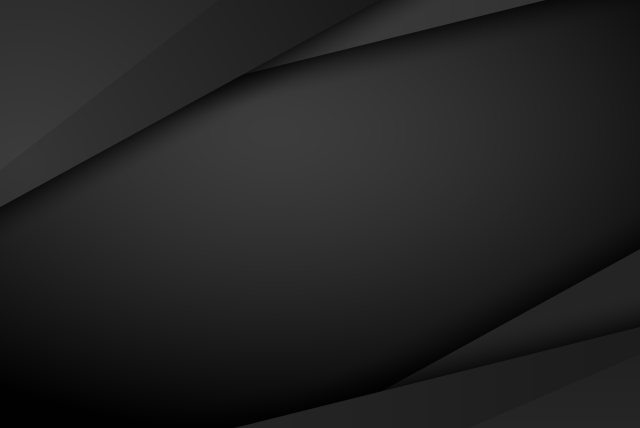
This background is drawn by a Shadertoy shader. Its source:

```glsl
// Dark overlapping sheets: a softly lit charcoal floor framed by slanted panels.
// Each panel is a half plane given by a signed distance to its edge; it throws
// a soft shadow on all layers below and carries its own gentle gradient.

const vec2  CANVAS = vec2(1.5, 1.0);          // width and height in scene units
const vec2  GLOW_CENTER = vec2(0.645, 0.69);
const vec2  GLOW_RADIUS = vec2(1.20, 0.70);
const float GLOW_LEVEL = 0.232;
const float GLOW_FALLOFF = 1.5;
const float SHADOW_WIDTH = 0.075;
const float SHADOW_DEPTH = 0.68;
const vec2  UPPER_LIGHT = vec2(0.06, 0.62);   // brightest spot of the left panels

// Signed distance to the line a-b, positive on its left side.
float edgeDistance(vec2 p, vec2 a, vec2 b) {
    vec2 d = normalize(b - a);
    return dot(p - a, vec2(-d.y, d.x));
}

// Antialiased coverage of a half plane.
float coverage(float dist) {
    float pixel = 1.0 / iResolution.y;
    return smoothstep(-0.7 * pixel, 0.7 * pixel, dist);
}

// Darkens what lies below a panel, then lays the panel over it.
float layPanel(float below, float dist, float tone, float width) {
    float fade = 1.0 - clamp(-dist / width, 0.0, 1.0);
    float shaded = below * (1.0 - SHADOW_DEPTH * pow(fade, 1.6));
    return mix(shaded, tone, coverage(dist));
}

// Elliptical glow on the floor.
float floorTone(vec2 p) {
    float r = length((p - GLOW_CENTER) / GLOW_RADIUS);
    return GLOW_LEVEL * max(1.0 - pow(r, GLOW_FALLOFF), 0.0) + 0.004;
}

void mainImage(out vec4 fragColor, in vec2 fragCoord) {
    vec2 p = fragCoord / iResolution.xy * CANVAS;
    float tone = floorTone(p);

    // Upper panels: the narrow wedge, then the broad left sheet.
    float wedge = edgeDistance(p, vec2(0.570, 0.826), vec2(1.279, 1.0));
    float wedgeTone = 0.222 - 0.07 * max(p.x - 0.88, 0.0);
    tone = layPanel(tone, wedge, wedgeTone, SHADOW_WIDTH);

    float sheet = edgeDistance(p, vec2(0.0, 0.516), vec2(0.889, 1.0));
    float facet = edgeDistance(p, vec2(0.0, 0.602), vec2(0.512, 1.0));
    float lightDist = distance(p, UPPER_LIGHT);
    float sheetTone = mix(0.208 - 0.125 * lightDist,
                          0.235 - 0.145 * lightDist, coverage(facet));
    tone = layPanel(tone, sheet, sheetTone, SHADOW_WIDTH);

    // Lower panels: the right wedge, then the bottom sheet with its facet.
    float rightWedge = edgeDistance(p, vec2(1.5, 0.418), vec2(0.898, 0.088));
    tone = layPanel(tone, rightWedge, 0.140, SHADOW_WIDTH * 1.2);

    float bottom = edgeDistance(p, vec2(1.5, 0.236), vec2(0.557, 0.002));
    float bottomFacet = edgeDistance(p, vec2(1.5, 0.172), vec2(1.098, 0.0));
    float bottomTone = mix(mix(0.140, 0.110, smoothstep(0.6, 1.5, p.x)),
                           0.145 - 0.12 * p.y, coverage(bottomFacet));
    tone = layPanel(tone, bottom, bottomTone, SHADOW_WIDTH);

    fragColor = vec4(vec3(tone), 1.0);
}
```
